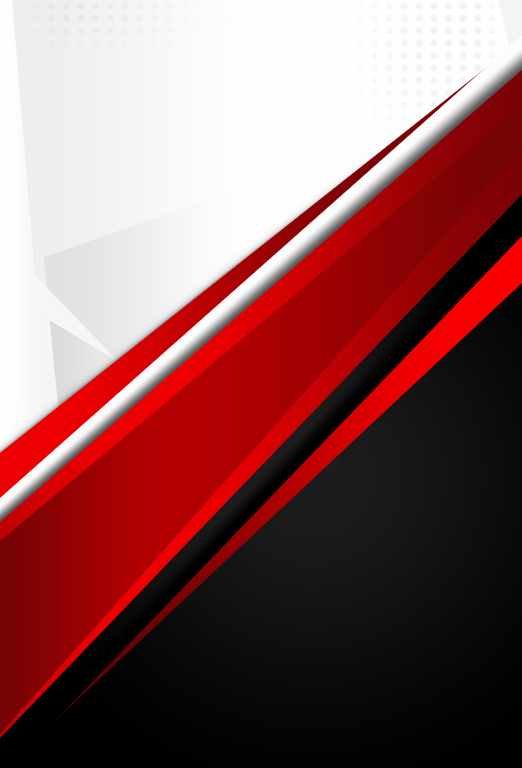
Write a Shadertoy shader that draws this background.

```glsl
// Diagonal bands of glossy red, silver and black between a pale faceted
// corner and a dark glowing one. Each band edge is a line given by its heights
// at the left and right sides; layers are painted from the top downwards.

const float ASPECT = 0.682;

// Edge heights at x = 0 and x = 1
const vec2 SLIVER_TOP   = vec2(0.410, 0.949);
const vec2 SILVER_TOP   = vec2(0.3516, 0.954);
const vec2 SILVER_BASE  = vec2(0.3203, 0.909);
const vec2 PANEL_TOP    = vec2(0.2956, 0.863);
const vec2 PANEL_BASE   = vec2(0.0443, 0.807);
const vec2 RED_BASE     = vec2(0.039, 0.747);
const vec2 WEDGE_TOP    = vec2(-0.013, 0.6927);
const vec2 WEDGE_BASE   = vec2(-0.0053, 0.6315);

const vec3 BRIGHT_RED = vec3(0.93, 0.0, 0.005);
const vec3 DEEP_RED   = vec3(0.48, 0.01, 0.02);
const vec3 PANEL_RED  = vec3(0.70, 0.0, 0.005);
const vec3 PANEL_DARK = vec3(0.45, 0.015, 0.02);

const vec2  GLOW_CENTER = vec2(0.60, 0.38);
const float GLOW_RADIUS = 0.46;
const float GLOW_LEVEL  = 0.11;
const vec2  DOT_GRID    = vec2(35.5, 62.0);
const float DOT_RADIUS  = 0.0045;

float edgeHeight(vec2 edge, float x) { return mix(edge.x, edge.y, x); }

// Smooth coverage of the area under an edge
float below(vec2 p, vec2 edge) {
    float d = edgeHeight(edge, p.x) - p.y;
    return clamp(d * iResolution.y / 1.4 + 0.5, 0.0, 1.0);
}

// Position across a band: 0 on its upper edge, 1 on its lower edge
float across(vec2 p, vec2 top, vec2 base) {
    float t = edgeHeight(top, p.x);
    float b = edgeHeight(base, p.x);
    return clamp((t - p.y) / max(t - b, 0.001), 0.0, 1.0);
}

// Smooth coverage of the area to the left of the direction a -> b
float leftOf(vec2 p, vec2 a, vec2 b) {
    vec2 scale = vec2(ASPECT, 1.0);
    vec2 dir = normalize((b - a) * scale);
    vec2 q = (p - a) * scale;
    return clamp((dir.x * q.y - dir.y * q.x) * iResolution.y + 0.5, 0.0, 1.0);
}

// Faint halftone patches in the two upper corners
float halftone(vec2 p) {
    vec2 cell = (fract(p * DOT_GRID) - 0.5) / DOT_GRID * vec2(ASPECT, 1.0);
    float blur = 1.0 / iResolution.y;
    float dots = 1.0 - smoothstep(DOT_RADIUS - blur, DOT_RADIUS + blur, length(cell));
    float rightFade = smoothstep(0.62, 0.85, p.x) * smoothstep(0.77, 0.91, p.y)
                    * (1.0 - smoothstep(0.92, 0.97, p.x));
    float leftFade = smoothstep(0.04, 0.10, p.x) * smoothstep(0.91, 0.98, p.y)
                   * (1.0 - smoothstep(0.2, 0.48, p.x));
    return dots * (0.045 * rightFade + 0.03 * leftFade);
}

// Pale corner: soft gradient, folded facets and dots
vec3 paleCorner(vec2 p) {
    vec2 foldTop = vec2(0.023, 1.0), foldMid = vec2(0.067, 0.642);
    vec2 foldEnd = vec2(0.11, 0.48), facetTip = vec2(0.084, 0.665);
    vec2 beamTip = vec2(0.095, 0.583), beamEnd = vec2(0.225, 0.53);

    float shade = mix(0.935, 0.995, smoothstep(0.05, 0.5, p.x));
    float facet = leftOf(p, vec2(0.46, 0.755), facetTip) * leftOf(p, facetTip, foldEnd);
    shade -= 0.055 * facet * (1.0 - smoothstep(0.1, 0.48, p.x));

    float beam = 1.0 - leftOf(p, foldMid, beamEnd);
    shade = mix(shade, 0.965, beam);
    float lowerFacet = leftOf(p, beamEnd, beamTip) * leftOf(p, beamTip, foldEnd);
    shade = mix(shade, mix(0.86, 0.92, smoothstep(0.1, 0.22, p.x)), lowerFacet);

    float inner = p.y > foldMid.y ? leftOf(p, foldTop, foldMid) : leftOf(p, foldMid, foldEnd);
    shade = mix(mix(1.0, 0.96, smoothstep(0.0, 0.09, p.x)), shade, inner);
    shade -= 0.04 * leftOf(p, vec2(0.955, 1.0), vec2(0.985, 0.91));
    return vec3(shade - halftone(p));
}

void mainImage(out vec4 fragColor, in vec2 fragCoord) {
    vec2 p = fragCoord / iResolution.xy;
    vec3 color = paleCorner(p);

    // Thin shadow and red sliver
    float lift = p.y - edgeHeight(SLIVER_TOP, p.x);
    color *= 1.0 - 0.45 * exp(-max(lift, 0.0) * 260.0) * (1.0 - smoothstep(0.35, 0.8, p.x));
    vec3 sliver = mix(BRIGHT_RED, DEEP_RED, smoothstep(0.08, 0.75, p.x));
    color = mix(color, sliver, below(p, SLIVER_TOP));

    // Silver roll
    float roll = across(p, SILVER_TOP, SILVER_BASE);
    vec3 silver = vec3(mix(0.99, 0.32, smoothstep(0.3, 1.05, roll)));
    color = mix(color, silver, below(p, SILVER_TOP));

    // Red band: bright borders around a darker panel
    float shine = smoothstep(-0.3, 0.25, p.x) * (1.0 - smoothstep(0.32, 1.05, p.x));
    vec3 border = mix(DEEP_RED, BRIGHT_RED, shine);
    vec3 panel = mix(PANEL_DARK, PANEL_RED,
        smoothstep(-0.05, 0.32, p.x) * (1.0 - smoothstep(0.35, 1.05, p.x)));
    color = mix(color, border, below(p, SILVER_BASE));
    color = mix(color, panel, below(p, PANEL_TOP));
    color = mix(color, border, below(p, PANEL_BASE));

    // Black roll
    float gloss = 1.0 - smoothstep(0.2, 0.8, across(p, RED_BASE, WEDGE_TOP));
    float middle = 1.0 - smoothstep(0.05, 0.42, abs(p.x - 0.52));
    color = mix(color, vec3(0.11 * gloss * middle), below(p, RED_BASE));

    // Lower red wedge
    vec3 wedge = mix(DEEP_RED * 0.8, vec3(0.98, 0.0, 0.005), smoothstep(0.15, 0.92, p.x));
    color = mix(color, wedge, below(p, WEDGE_TOP));

    // Dark corner with a soft glow
    float reach = length((p - GLOW_CENTER) * vec2(ASPECT, 1.0)) / GLOW_RADIUS;
    vec3 dark = vec3(GLOW_LEVEL * (1.0 - smoothstep(0.0, 1.0, reach)));
    color = mix(color, dark, below(p, WEDGE_BASE));

    fragColor = vec4(color, 1.0);
}
```
